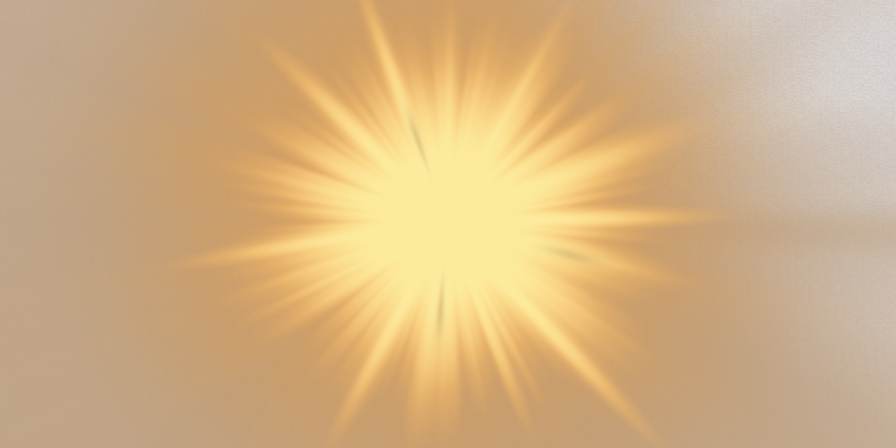
A WebGL 2 fragment shader for this background:

```glsl
#version 300 es
precision highp float;

uniform vec2 u_resolution;
out vec4 fragColor;

const float TAU = 6.2831853;

float hash(vec2 p) {
    return fract(sin(dot(p, vec2(127.1, 311.7))) * 43758.5453);
}

// Smooth noise around the circle, wrapping after the given number of cells
float ringNoise(float turn, float cells, float seed) {
    float x = turn * cells;
    float i = floor(x);
    float f = x - i;
    float a = hash(vec2(mod(i, cells), seed));
    float b = hash(vec2(mod(i + 1.0, cells), seed));
    return mix(a, b, f * f * (3.0 - 2.0 * f));
}

// Soft angular ridge, safe across the wrap of the angle
float ridge(float angle, float center, float width) {
    float d = mod(angle - center + 0.5 * TAU, TAU) - 0.5 * TAU;
    return exp(-d * d / (width * width));
}

void main() {
    vec2 uv = gl_FragCoord.xy / u_resolution.y;
    float aspect = u_resolution.x / u_resolution.y;
    vec2 p = uv - vec2(0.4985 * aspect, 0.505);
    float angle = atan(p.y, p.x);
    float turn = angle / TAU + 0.5;
    float radius = length(p * vec2(0.93, 1.04));

    // Fine and broad streaks
    float broad = ringNoise(turn, 26.0, 1.0);
    float medium = ringNoise(turn, 67.0, 2.0);
    float fine = ringNoise(turn, 150.0, 3.0);
    float streaks = 0.35 * broad + 0.4 * medium + 0.25 * fine;

    // Longest beams: angle and extra reach
    vec2 beams[9] = vec2[9](
        vec2(0.02, 0.17), vec2(0.38, 0.11), vec2(1.07, 0.15),
        vec2(1.92, 0.15), vec2(2.35, 0.12), vec2(-3.0, 0.14),
        vec2(-2.06, 0.14), vec2(-1.19, 0.11), vec2(-0.81, 0.18));
    float reach = 0.29 + 0.26 * streaks;
    for (int i = 0; i < 9; i++) {
        reach += beams[i].y * ridge(angle, beams[i].x, 0.045);
    }
    float depth = radius / reach;

    // Tan backdrop with pale streaked haze toward the upper right
    vec3 color = mix(vec3(0.755, 0.62, 0.475), vec3(0.75, 0.645, 0.535),
                     smoothstep(0.5, 0.95, length(p)));
    float haze = smoothstep(0.25, 1.05, dot(p, vec2(0.8, 0.6)));
    haze *= 0.62 + 0.45 * ringNoise(turn, 38.0, 7.0) + 0.15 * (medium - 0.5);
    haze *= 1.0 - 0.5 * ridge(angle, -0.03, 0.06);
    haze += 0.12 * smoothstep(0.6, 1.2, dot(p, vec2(-0.8, 0.6)));
    color = mix(color, vec3(0.84, 0.82, 0.81), clamp(haze, 0.0, 1.0));
    color += 0.012 * (streaks - 0.5) * smoothstep(0.4, 0.8, radius);

    // Amber halo, reaching farther upward
    float halo = length((p - vec2(-0.03, 0.05)) * vec2(0.95, 1.0));
    float amber = exp(-pow(halo / (0.48 + 0.16 * streaks), 3.5));
    color = mix(color, vec3(0.83, 0.62, 0.37), 0.92 * amber);

    // Golden rays and creamy core
    float gold = 1.0 - smoothstep(0.5, 1.12, depth);
    color = mix(color, vec3(0.97, 0.745, 0.425), gold);
    float cream = 1.0 - smoothstep(0.32, 0.88, depth);
    color = mix(color, vec3(0.99, 0.92, 0.615), cream);

    // Thin shadows between rays: angle and distance
    vec2 gaps[3] = vec2[3](vec2(1.91, 0.2), vec2(-1.64, 0.2), vec2(-0.26, 0.29));
    for (int i = 0; i < 3; i++) {
        float along = (length(p) - gaps[i].y) / 0.06;
        float shade = ridge(angle, gaps[i].x, 0.04) * exp(-along * along);
        color = mix(color, vec3(0.8, 0.65, 0.4), 0.5 * shade);
    }

    // Light grain on the backdrop
    float grain = hash(floor(uv * 256.0)) - 0.5;
    color += 0.025 * grain * (1.0 - gold) * (0.3 + haze);

    fragColor = vec4(clamp(color, 0.0, 1.0), 1.0);
}
```
